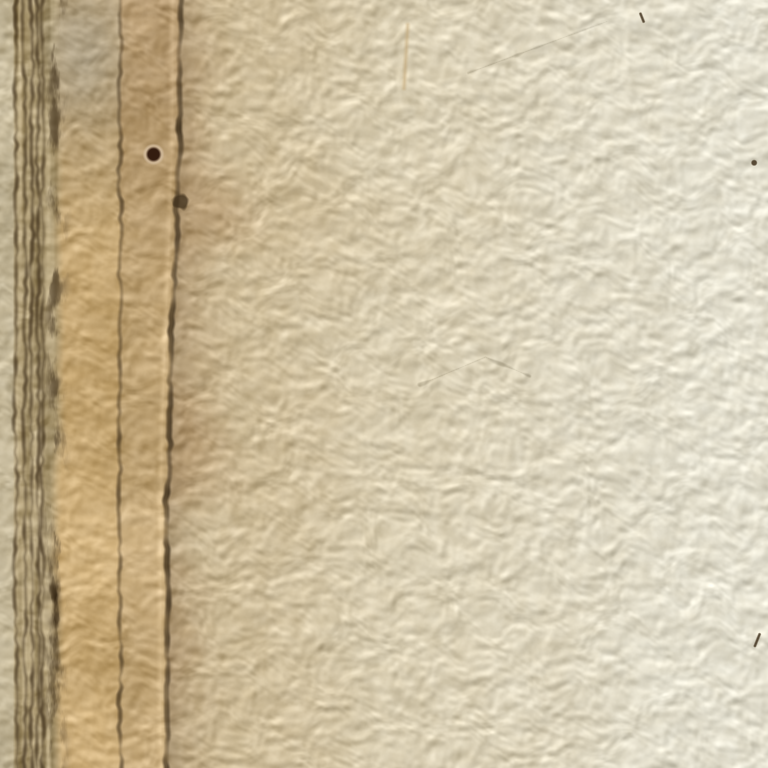
This texture is drawn by a Shadertoy shader. Its source:

```glsl
// Aged paper sheet with a worn, layered binding edge along the left side.

float hash(vec2 p) {
    vec3 q = fract(vec3(p.xyx) * 0.1031);
    q += dot(q, q.yzx + 33.33);
    return fract((q.x + q.y) * q.z);
}

float noise(vec2 p) {
    vec2 i = floor(p), f = fract(p);
    f = f * f * (3.0 - 2.0 * f);
    return mix(mix(hash(i), hash(i + vec2(1, 0)), f.x),
               mix(hash(i + vec2(0, 1)), hash(i + vec2(1, 1)), f.x), f.y);
}

float fbm(vec2 p) {
    float sum = 0.0, amp = 0.5;
    for (int i = 0; i < 4; i++) {
        sum += amp * noise(p);
        p = mat2(1.6, 1.2, -1.2, 1.6) * p + 17.3;
        amp *= 0.5;
    }
    return sum;
}

// Fibrous surface height, stretched sideways and gently warped.
float paperHeight(vec2 p) {
    vec2 warp = vec2(noise(p * 28.0), noise(p * 28.0 + 51.0)) * 0.016;
    vec2 q = p + warp;
    return 0.62 * noise(q * vec2(66.0, 105.0)) + 0.38 * noise(q * vec2(135.0, 190.0) + 9.0)
         + 0.5 * noise(q * vec2(30.0, 46.0) + 23.0);
}

float segment(vec2 p, vec2 a, vec2 b) {
    vec2 d = b - a;
    return length(p - a - d * clamp(dot(p - a, d) / dot(d, d), 0.0, 1.0));
}

// Soft coverage of a shape grown by radius r around distance d.
float cover(float d, float r, float soft) {
    return 1.0 - smoothstep(r - soft, r + soft, d);
}

// Vertical seam whose width and strength vary along its length.
float seam(vec2 p, float x, float width, float seed) {
    float wobble = (noise(vec2(p.y * 26.0, seed)) - 0.5) * 0.004
                 + (noise(vec2(p.y * 95.0, seed + 4.0)) - 0.5) * 0.003;
    float wear = 0.35 + 0.65 * noise(vec2(p.y * 42.0, seed + 8.0));
    return cover(abs(p.x - x - wobble), width * (0.5 + wear), 0.0025) * wear;
}

vec3 pageColor(vec2 p, float stain) {
    float x = p.x + (stain - 0.47) * 0.16;
    vec3 c = mix(vec3(0.73, 0.62, 0.46), vec3(0.80, 0.73, 0.59), smoothstep(0.20, 0.33, x));
    c = mix(c, vec3(0.845, 0.80, 0.69), smoothstep(0.30, 0.55, x));
    return mix(c, vec3(0.885, 0.868, 0.80), smoothstep(0.48, 0.97, x));
}

vec3 bindingColor(vec2 p, float stain, float edgeX) {
    vec3 pale = vec3(0.75, 0.70, 0.58);
    vec3 olive = vec3(0.66, 0.59, 0.44);
    vec3 tan1 = mix(vec3(0.78, 0.66, 0.46), vec3(0.70, 0.62, 0.48), smoothstep(0.62, 0.95, p.y));
    vec3 tan2 = mix(vec3(0.76, 0.65, 0.47), vec3(0.69, 0.58, 0.42), smoothstep(0.5, 1.0, p.y));
    float layers = noise(vec2(p.x * 190.0, p.y * 5.0));
    vec3 c = mix(pale, olive + (layers - 0.5) * 0.22, smoothstep(0.016, 0.021, p.x));
    c = mix(c, tan1, smoothstep(0.066, 0.085, p.x + (stain - 0.5) * 0.02));
    c = mix(c, tan2, smoothstep(0.154, 0.159, p.x));
    float greyPatch = cover(length((p - vec2(0.105, 0.93)) * vec2(1.0, 0.6)), 0.04, 0.035);
    c = mix(c, vec3(0.66, 0.62, 0.53), greyPatch * 0.6);
    c += 0.07 * cover(abs(p.x - edgeX + 0.009), 0.003, 0.004);
    return c + (stain - 0.47) * 0.15;
}

void mainImage(out vec4 fragColor, in vec2 fragCoord) {
    vec2 p = fragCoord / iResolution.xy;
    float aa = 1.0 / iResolution.y;
    float stain = fbm(p * 7.0);
    float edgeX = mix(0.218, 0.234, smoothstep(0.3, 0.92, p.y));
    float onPage = smoothstep(edgeX - 0.002, edgeX + 0.002, p.x);
    vec3 ink = vec3(0.25, 0.19, 0.11);

    // Base layers and relief lit from above left.
    vec3 color = mix(bindingColor(p, stain, edgeX), pageColor(p, stain), onPage);
    vec2 light = vec2(-0.0018, 0.0034);
    float relief = paperHeight(p - light) - paperHeight(p + light);
    color += relief * mix(0.17, 0.19, onPage);
    color += (fbm(p * 62.0 + 5.0) - 0.47) * vec3(0.10, 0.11, 0.13);

    // Layer seams, then the long shadowed page edge.
    for (int i = 0; i < 5; i++) {
        float k = float(i);
        float x = 0.020 + 0.0125 * k - 0.0009 * k * k;
        color = mix(color, ink, seam(p, x, 0.0018, k * 13.0 + 2.0) * 0.72);
    }
    color = mix(color, ink, seam(p, 0.156, 0.0020, 81.0) * 0.72);
    color = mix(color, ink, seam(p, edgeX, 0.0027, 97.0) * 0.88);
    color *= 1.0 - 0.12 * onPage * exp(-(p.x - edgeX) * 45.0);

    // Grime gathered beside the layers.
    float grime = exp(-pow((p.x - 0.072) / 0.013, 2.0)) * smoothstep(0.46, 0.70, fbm(p * vec2(70.0, 24.0)));
    float lowStain = cover(length((p - vec2(0.069, 0.215)) * vec2(1.0, 0.22)), 0.009, 0.006);
    color = mix(color, ink, grime * 0.65 + lowStain * 0.55 * noise(p * 90.0));

    // Creases and a rusty fibre.
    float crease = min(segment(p, vec2(0.547, 0.499), vec2(0.632, 0.535)),
                       segment(p, vec2(0.632, 0.535), vec2(0.69, 0.51)));
    crease = min(crease, segment(p, vec2(0.61, 0.905), vec2(0.79, 0.972)));
    color -= 0.13 * cover(crease + (noise(p * 80.0) - 0.5) * 0.004, 0.001, 0.002);
    float fibre = segment(p, vec2(0.526, 0.885), vec2(0.531, 0.968));
    color = mix(color, vec3(0.74, 0.62, 0.42), 0.5 * cover(fibre, 0.002, 0.003));

    // Pinhole with a pale rim, and isolated dark flecks.
    float hole = length(p - vec2(0.200, 0.799));
    color = mix(color, vec3(0.83, 0.74, 0.62), 0.8 * cover(hole, 0.013, 0.002));
    color = mix(color, vec3(0.20, 0.11, 0.06), cover(hole, 0.0088, aa + 0.001));
    float blot = length(p - vec2(0.235, 0.738)) + (noise(p * 150.0) - 0.5) * 0.006;
    color = mix(color, ink, 0.8 * cover(blot, 0.009, 0.003));
    float fleck = min(length(p - vec2(0.982, 0.788)) - 0.002,
                      segment(p, vec2(0.983, 0.159), vec2(0.989, 0.174)));
    fleck = min(fleck, segment(p, vec2(0.834, 0.982), vec2(0.838, 0.972)));
    color = mix(color, ink, 0.85 * cover(fleck, 0.0016, aa));

    fragColor = vec4(clamp(color, 0.0, 1.0), 1.0);
}
```
